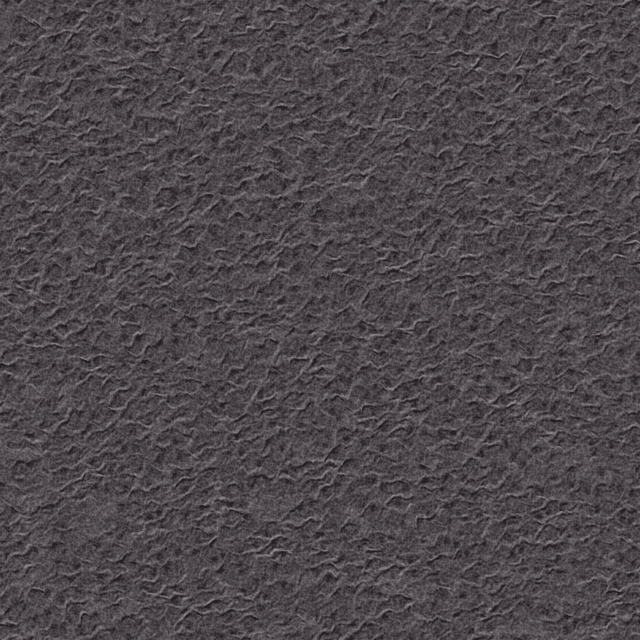
This texture is drawn by a WebGL 2 fragment shader. Its source:

```glsl
#version 300 es
precision highp float;

uniform vec2 u_resolution;
out vec4 fragColor;

vec2 hash2(vec2 cell) {
    vec3 h = fract(cell.xyx * vec3(0.1031, 0.1030, 0.0973));
    h += dot(h, h.yzx + 33.33);
    return fract((h.xx + h.yz) * h.zy);
}

// Distances to the nearest and second nearest cell point
vec2 cellular(vec2 p) {
    vec2 cell = floor(p), f = fract(p), nearest = vec2(8.0);
    for (int y = -1; y <= 1; y++) {
        for (int x = -1; x <= 1; x++) {
            vec2 offset = vec2(x, y);
            float d = length(offset + hash2(cell + offset + 100.0) - f);
            nearest = d < nearest.x ? vec2(d, nearest.x) : vec2(nearest.x, min(nearest.y, d));
        }
    }
    return nearest;
}

// Rounded crest along the borders between cells
float crest(vec2 p, float width) {
    vec2 d = cellular(p);
    return 1.0 - smoothstep(0.0, width, d.y - d.x);
}

// Wandering coordinates whose long axis rises to the right
vec2 grainSpace(vec2 p) {
    vec2 q = vec2(dot(p, vec2(0.966, 0.259)), dot(p, vec2(-0.259, 0.966)));
    q.y += 0.007 * sin(q.x * 23.0 + 3.0 * sin(q.y * 17.0));
    q.y += 0.0025 * sin(q.x * 170.0 + 3.0 * sin(q.y * 61.0));
    q.x += 0.003 * sin(q.y * 190.0 + 2.0 * sin(q.x * 83.0));
    return q + vec2(0.005, 0.007) * (cellular(q * 85.0).x - 0.5);
}

// x: total height, y: height of the long wrinkles alone
vec2 leatherHeight(vec2 p) {
    vec2 q = grainSpace(p);
    float strength = smoothstep(0.1, 0.75, cellular(p * 21.0 + 7.0).x);
    float wrinkle = crest(q * vec2(19.0, 41.0), 0.36) * mix(0.35, 1.0, strength);
    float crease = crest(q * vec2(52.0, 80.0) + 31.0, 0.55);
    return vec2(wrinkle + 0.5 * crease, wrinkle);
}

void main() {
    vec2 p = gl_FragCoord.xy / u_resolution.y;

    // Relief lit from above and slightly from the left
    vec2 height = leatherHeight(p);
    float relief = height.x - leatherHeight(p + vec2(-0.0014, 0.0036)).x;
    float tone = 0.312 + 0.125 * relief + 0.055 * height.y;

    // Dark pits between the wrinkles
    float pit = 1.0 - smoothstep(0.08, 0.34, cellular(p * vec2(44.0, 36.0) + 13.0).x);
    tone -= 0.085 * pit * (1.0 - height.y);

    // Fine speckle in two sizes
    tone += 0.15 * (cellular(p * 235.0).x - 0.5);
    tone += 0.09 * (cellular(p * 140.0 + 5.0).x - 0.5);

    tone = clamp(tone, 0.14, 0.56);
    fragColor = vec4(tone + vec3(0.003, -0.019, 0.0), 1.0);
}
```
